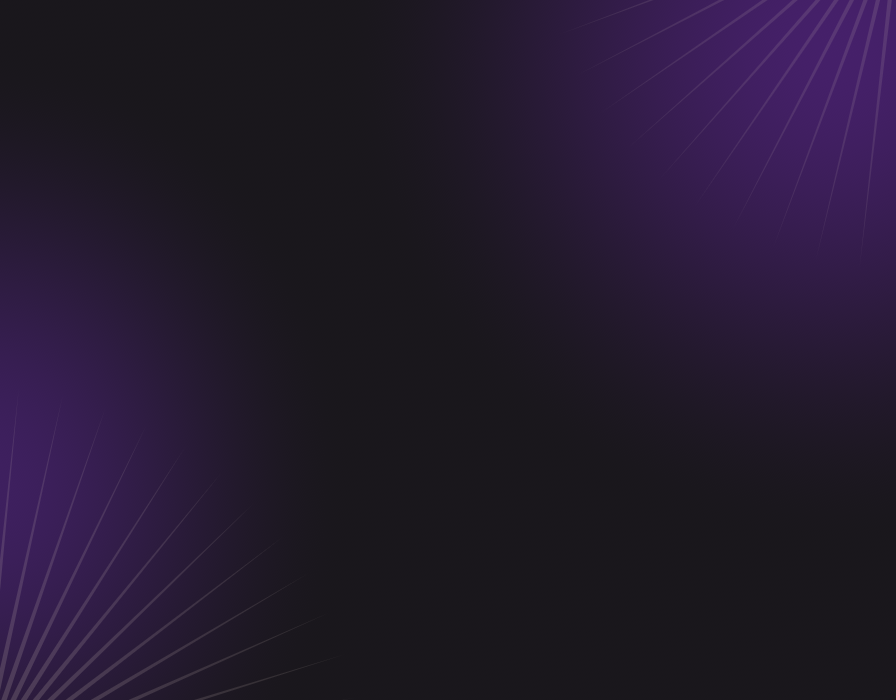
Write a Shadertoy shader that draws this background.

```glsl
// Dark backdrop with two soft violet glows and fans of tapering rays in opposite corners.

const vec3 BASE_COLOR = vec3(0.100, 0.090, 0.110);
const vec3 RIGHT_GLOW_COLOR = vec3(0.272, 0.126, 0.415);
const vec3 LEFT_GLOW_COLOR = vec3(0.245, 0.125, 0.375);
const vec3 RAY_COLOR = vec3(0.76, 0.70, 0.68);

// Elliptical glow: 1 at the center, easing to 0 at the given radii.
float glow(vec2 p, vec2 center, vec2 radii) {
    return 1.0 - smoothstep(0.0, 1.0, length((p - center) / radii));
}

// Evenly spaced rays leaving the origin of d, narrowing and fading to their tips.
float rayFan(vec2 d, float firstAngle, float spacing, float reach, float baseWidth, float pixel) {
    float radius = length(d);
    float angle = atan(d.y, d.x) - firstAngle;
    float offset = angle - spacing * round(angle / spacing);
    float across = radius * abs(sin(offset));
    float remaining = clamp(1.0 - radius / reach, 0.0, 1.0);
    float halfWidth = baseWidth * remaining;

    // Box-filter coverage keeps thin tips faint instead of jagged.
    float low = max(across - 0.5 * pixel, -halfWidth);
    float high = min(across + 0.5 * pixel, halfWidth);
    float coverage = clamp((high - low) / pixel, 0.0, 1.0);
    return coverage * mix(0.55, 1.0, remaining);
}

// Fine grain below one color step, to soften banding.
float grain(vec2 cell) {
    return fract(52.9829 * fract(dot(cell, vec2(0.06711, 0.00584)))) - 0.5;
}

void mainImage(out vec4 fragColor, in vec2 fragCoord) {
    // Height is one unit; the horizontal axis is fitted to a 1.28 wide frame.
    vec2 p = fragCoord / iResolution.xy * vec2(1.28, 1.0);
    float pixel = 1.0 / iResolution.y;

    // Glows
    float rightGlow = glow(p, vec2(1.205, 0.950), vec2(0.730));
    float leftGlow = glow(p, vec2(-0.025, 0.310), vec2(0.530, 0.620));
    vec3 color = BASE_COLOR;
    color += (RIGHT_GLOW_COLOR - BASE_COLOR) * rightGlow;
    color += (LEFT_GLOW_COLOR - BASE_COLOR) * leftGlow;

    // Ray fans, each rooted just outside its corner
    vec2 fromLowerLeft = p - vec2(-0.028, -0.097);
    vec2 fromUpperRight = vec2(1.286, 1.133) - p;
    float lowerRays = rayFan(fromLowerLeft, 0.302, 0.1168, 0.545, 0.0045, pixel);
    float upperRays = rayFan(fromUpperRight, 0.358, 0.1223, 0.520, 0.0040, pixel);
    color = mix(color, RAY_COLOR, 0.24 * lowerRays);
    color = mix(color, RAY_COLOR, 0.19 * upperRays);

    color += grain(floor(fragCoord)) / 255.0;
    fragColor = vec4(color, 1.0);
}
```
